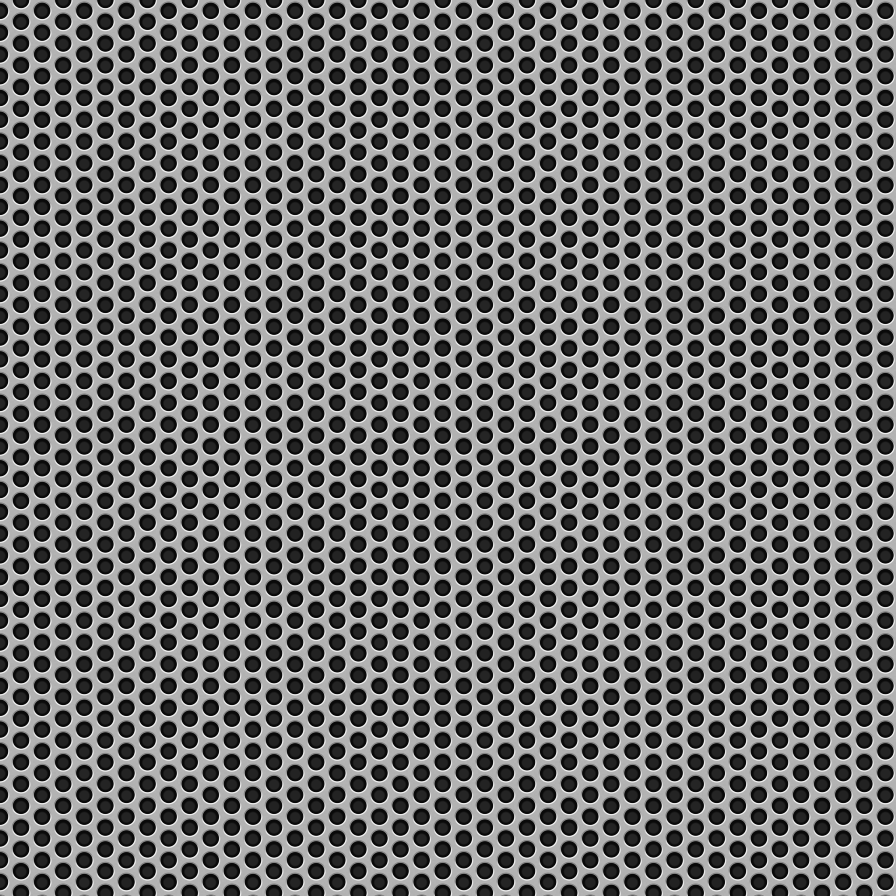
Give the GLSL for this texture, as a Shadertoy shader.

```glsl
const vec2 REPEATS = vec2(42.5, 41.14);   // columns across, holes down
const float HOLE_RADIUS = 0.375;          // in units of the vertical pitch
const float RIM_RADIUS = 0.435;
const float FLOOR_RADIUS = 0.245;
const float FLOOR_SOFTNESS = 0.055;
const vec2 FLOOR_OFFSET = vec2(0.0, -0.025);
const float HOLE_VARIATION = 0.015;
const float METAL_GRAIN = 0.012;
const vec2 LIGHT_DIRECTION = vec2(0.25, -0.97);

const vec3 METAL = vec3(0.70);
const vec3 RIM_SHADE = vec3(0.52);
const vec3 RIM_LIGHT = vec3(0.93);
const vec3 HOLE_WALL = vec3(0.035);
const vec3 HOLE_FLOOR = vec3(0.14);

float hash(vec2 p) {
    vec3 q = fract(vec3(p.xyx) * 0.1031);
    q += dot(q, q.yzx + 33.33);
    return fract((q.x + q.y) * q.z);
}

// Coverage of a disc, blended across about one pixel
float disc(float distanceToCentre, float radius, float pixel) {
    return 1.0 - smoothstep(-0.6 * pixel, 0.6 * pixel, distanceToCentre - radius);
}

void mainImage(out vec4 fragColor, in vec2 fragCoord) {
    vec2 uv = fragCoord / iResolution.xy;
    vec2 grid = vec2(uv.x, 1.0 - uv.y) * REPEATS;
    float pixel = REPEATS.y / iResolution.y;

    // Staggered columns: every even one is shifted by half a pitch
    float column = floor(grid.x + 0.5);
    float shift = 0.5 * (1.0 - mod(column, 2.0));
    float row = floor(grid.y - shift + 0.5);
    vec2 cell = vec2(column, row);
    vec2 local = grid - vec2(column, row + shift);
    local *= vec2(REPEATS.y / REPEATS.x, -1.0);
    float radius = length(local);

    // Metal sheet with faint grain
    float grain = hash(floor(uv * 512.0)) - 0.5;
    vec3 color = METAL + METAL_GRAIN * grain;

    // Bevelled rim, bright along the lower edge
    float facing = dot(local / max(radius, 0.001), LIGHT_DIRECTION);
    vec3 rim = mix(RIM_SHADE, RIM_LIGHT, smoothstep(-0.6, 0.5, facing));
    color = mix(color, rim, disc(radius, RIM_RADIUS, pixel));

    // Dark wall around a slightly lighter floor
    float floorMask = 1.0 - smoothstep(FLOOR_RADIUS - FLOOR_SOFTNESS,
        FLOOR_RADIUS + FLOOR_SOFTNESS, length(local - FLOOR_OFFSET));
    vec3 hole = mix(HOLE_WALL, HOLE_FLOOR, floorMask);
    hole += HOLE_VARIATION * (hash(cell + 7.0) - 0.5) * floorMask;
    color = mix(color, hole, disc(radius, HOLE_RADIUS, pixel));

    fragColor = vec4(color, 1.0);
}
```
